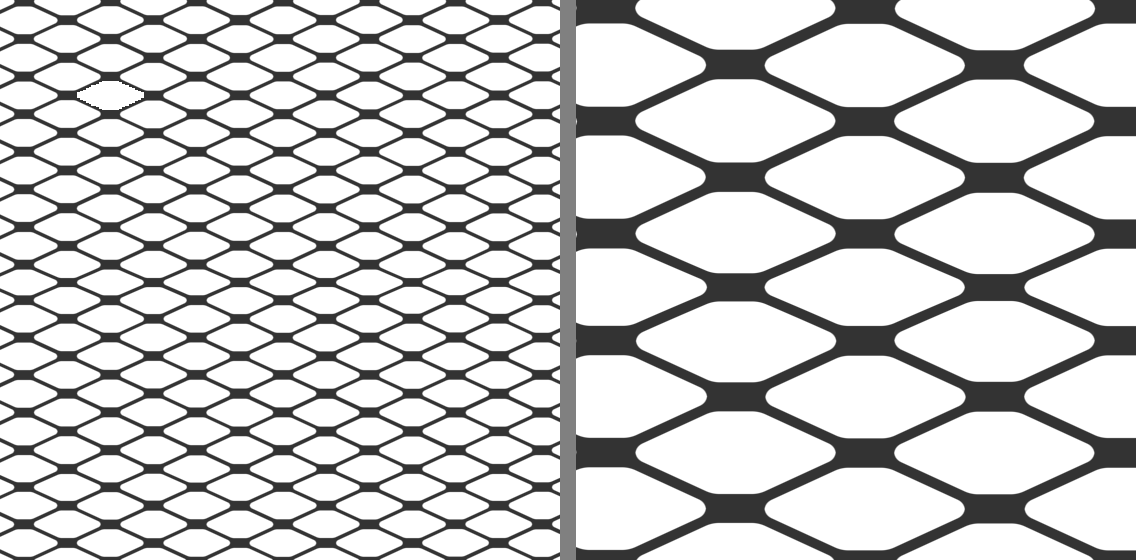
Left: the whole. Right: its middle third, enlarged.
This pattern is drawn by a WebGL 2 fragment shader. Its source:

```glsl
#version 300 es
precision highp float;
// Expanded metal mesh: two interleaved lattices of rounded, flat-topped
// diamond holes are cut from a dark sheet with signed distances.
// Row spacing drifts slightly, and one hole has a hard, stepped edge.

#define PITCH vec2(0.15417, 0.06671)    // spacing of holes in one lattice
#define ORIGIN vec2(0.0430, 0.0357)     // first hole, from the upper left
#define HOLE_HALF vec2(0.0597, 0.0246)  // half width and half height
#define STRAND_HALF 0.0031              // half thickness of slanted strands
#define STRAND_SLOPE 0.46
#define ROUNDING 0.0045
#define WOBBLE 0.0008                   // irregularity of hole centres
#define STEPPED_HOLE vec2(1.0, 2.0)     // column and row of the rough hole
#define STEP_SIZE 0.0026
#define METAL vec3(0.2)
#define PAPER vec3(1.0)

uniform vec2 u_resolution;
out vec4 fragColor;

vec2 hash22(vec2 p) {
    vec3 q = fract(p.xyx * vec3(0.1031, 0.1030, 0.0973));
    q += dot(q, q.yzx + 33.33);
    return fract((q.xx + q.yz) * q.zy);
}

float smoothMax(float a, float b, float k) {
    float h = max(k - abs(a - b), 0.0) / k;
    return max(a, b) + 0.25 * k * h * h;
}

// Rises from 0 to amount between start and peak, then falls back quickly.
float rowDrift(float y, float start, float peak, float amount) {
    float rise = clamp((y - start) / (peak - start), 0.0, 1.0);
    return amount * rise * (1.0 - smoothstep(peak, peak + 0.06, y));
}

// Signed distance to one hole, negative inside.
float holeDistance(vec2 p) {
    p = abs(p);
    vec2 normal = normalize(vec2(STRAND_SLOPE, 1.0));
    float slant = dot(p - 0.25 * PITCH, normal) + STRAND_HALF;
    float tip = smoothMax(slant, p.x - HOLE_HALF.x, ROUNDING);
    return smoothMax(tip, p.y - HOLE_HALF.y, 0.4 * ROUNDING);
}

// Coverage of the nearest hole in one lattice.
float latticeHoles(vec2 p, vec2 offset, float pixel) {
    vec2 q = p - ORIGIN - offset * PITCH;
    vec2 id = round(q / PITCH);
    vec2 local = q - id * PITCH;
    if (offset.x == 0.0 && id == STEPPED_HOLE) {
        local = (floor(local / STEP_SIZE) + 0.5) * STEP_SIZE;
        return step(holeDistance(local), 0.0008);
    }
    local -= WOBBLE * (hash22(id + 17.0 + offset * 40.0) - 0.5);
    return smoothstep(-0.8, 0.8, -holeDistance(local) / pixel);
}

void main() {
    float pixel = 1.0 / min(u_resolution.x, u_resolution.y);
    vec2 p = gl_FragCoord.xy * pixel;
    p.y = u_resolution.y * pixel - p.y; // rows count downwards

    // Uneven row spacing
    p.y -= rowDrift(p.y, 0.0, 0.475, 0.0034) + rowDrift(p.y, 0.69, 0.83, 0.0014);

    // Two lattices, half a pitch apart
    float hole = max(latticeHoles(p, vec2(0.0), pixel),
                     latticeHoles(p, vec2(0.5), pixel));
    fragColor = vec4(mix(METAL, PAPER, hole), 1.0);
}
```
